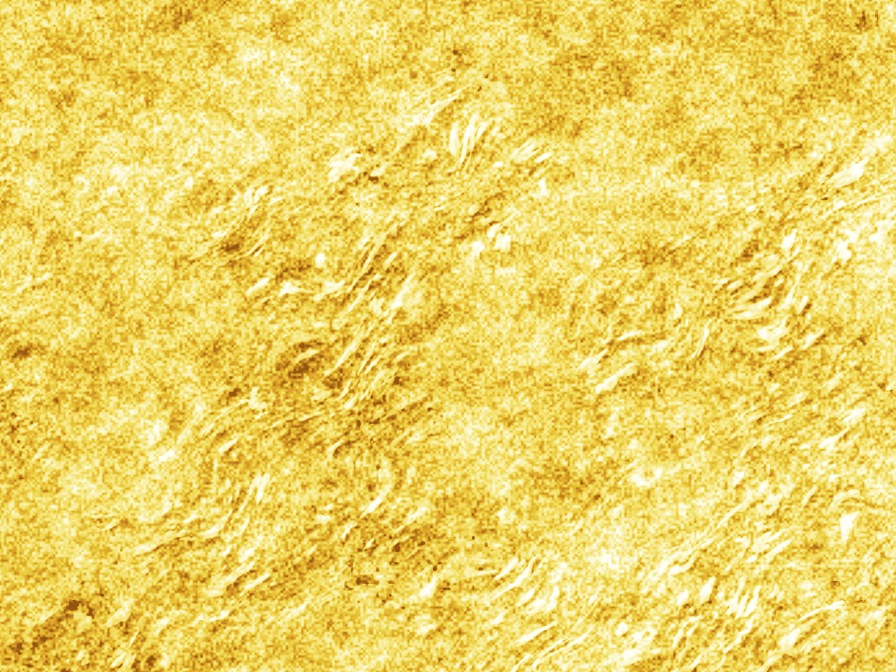
A WebGL 1 fragment shader for this texture:

```glsl
precision highp float;
// Crinkled gold foil: cloudy yellow tones, fine grain and slanted bright creases.
uniform vec2 u_resolution;

// Palette, from shadow to glint
const vec3 BROWN  = vec3(0.58, 0.33, 0.07);
const vec3 AMBER  = vec3(0.85, 0.62, 0.15);
const vec3 OCHRE  = vec3(0.90, 0.75, 0.20);
const vec3 GOLD   = vec3(0.94, 0.84, 0.31);
const vec3 STRAW  = vec3(0.96, 0.89, 0.46);
const vec3 CREAM  = vec3(0.97, 0.93, 0.62);
const vec3 IVORY  = vec3(0.99, 0.97, 0.81);
const vec3 GLINT  = vec3(1.00, 1.00, 0.96);

// Feature sizes, as cells per canvas height
const vec2  CLOUD_FREQ  = vec2(3.4, 4.6);
const vec2  MOTTLE_FREQ = vec2(24.0, 34.0);
const vec2  CREASE_FREQ = vec2(25.0, 66.0);
const float PATCH_FREQ  = 4.2;
const float WARP_FREQ   = 12.0;
const float PIT_FREQ    = 105.0;
const float GRAIN_FREQ  = 260.0;

// Feature strengths
const float CLOUD_GAIN  = 0.34;
const float MOTTLE_GAIN = 0.42;
const float GRAIN_GAIN  = 0.66;
const float RELIEF_GAIN = 0.55;
const float GLINT_GAIN  = 1.65;
const float PIT_GAIN    = 1.9;
const float WARP_GAIN   = 0.011;
const float CLOUD_ANGLE  = 0.35;
const float CREASE_ANGLE = 0.72;
const float RELIEF_STEP  = 0.006;

float hash(vec2 cell) {
  vec3 h = fract(cell.xyx * 0.1031);
  h += dot(h, h.yzx + 33.33);
  return fract((h.x + h.y) * h.z);
}

// Value noise scaled to zero mean and unit deviation
float noise(vec2 p) {
  vec2 cell = floor(p);
  vec2 f = fract(p);
  f = f * f * (3.0 - 2.0 * f);
  float low  = mix(hash(cell), hash(cell + vec2(1.0, 0.0)), f.x);
  float high = mix(hash(cell + vec2(0.0, 1.0)), hash(cell + 1.0), f.x);
  return (mix(low, high, f.y) - 0.5) / 0.2145;
}

// Three octaves, still of about unit deviation
float fbm(vec2 p) {
  float sum = 0.0;
  float weight = 0.8;
  for (int i = 0; i < 3; i++) {
    sum += weight * noise(p);
    p = p * 2.03 + vec2(17.3, 41.7);
    weight *= 0.62;
  }
  return sum;
}

// Turns the axes, and shifts away from the lattice origin
vec2 turn(vec2 p, float angle) {
  float c = cos(angle);
  float s = sin(angle);
  return vec2(c * p.x + s * p.y, c * p.y - s * p.x) + 20.0;
}

vec3 ramp(vec3 below, vec3 above, float start, float end, float tone) {
  return mix(below, above, clamp((tone - start) / (end - start), 0.0, 1.0));
}

// Stops lie at the normal quantiles of the colour shares
vec3 foilColor(float tone) {
  vec3 color = ramp(BROWN, AMBER, -3.4, -1.88, tone);
  color = ramp(color, OCHRE, -1.88, -1.10, tone);
  color = ramp(color, GOLD,  -1.10, -0.45, tone);
  color = ramp(color, STRAW, -0.45,  0.18, tone);
  color = ramp(color, CREAM,  0.18,  0.84, tone);
  color = ramp(color, IVORY,  0.84,  1.64, tone);
  return ramp(color, GLINT, 1.64, 2.5, tone);
}

void main() {
  vec2 p = gl_FragCoord.xy / u_resolution.y;

  // Broad clouds and mottling, darker along the bottom
  vec2 drift = turn(p, CLOUD_ANGLE);
  float clouds = fbm(drift * CLOUD_FREQ) - 0.6 * (1.0 - smoothstep(0.0, 0.25, p.y));
  float mottle = fbm(drift * MOTTLE_FREQ + 7.0);

  // Short creases gather in patches, mostly in the lower half
  float gather = fbm(p * PATCH_FREQ + 31.0) + 0.7 * (0.5 - p.y);
  float creased = mix(0.12, 1.0, smoothstep(-0.3, 1.0, gather));
  vec2 bend = vec2(noise(p * WARP_FREQ + 3.0), noise(p * WARP_FREQ + 53.0));
  vec2 fold = turn(p, CREASE_ANGLE) + WARP_GAIN * bend;
  float height = fbm(fold * CREASE_FREQ);
  float relief = height - fbm((fold + vec2(0.0, RELIEF_STEP)) * CREASE_FREQ);
  float glint = smoothstep(0.8, 1.6, height);
  float creases = creased * (RELIEF_GAIN * relief + GLINT_GAIN * glint - 0.28);

  // Fine grain, calmer on the shiny folds
  float grain = 0.9 * noise(p * GRAIN_FREQ) + 0.44 * noise(p * GRAIN_FREQ * 0.53 + 11.0);
  grain *= 1.0 - 0.5 * creased * glint;

  // Sparse dark pits in the duller areas
  float pits = smoothstep(1.3, 1.9, noise(p * PIT_FREQ + 5.0));
  pits *= smoothstep(0.2, 1.5, fbm(p * 7.0 + 71.0)) * (1.0 - glint);

  float tone = CLOUD_GAIN * clouds + MOTTLE_GAIN * mottle + GRAIN_GAIN * grain
             + creases - PIT_GAIN * pits;
  gl_FragColor = vec4(foilColor(tone), 1.0);
}
```
